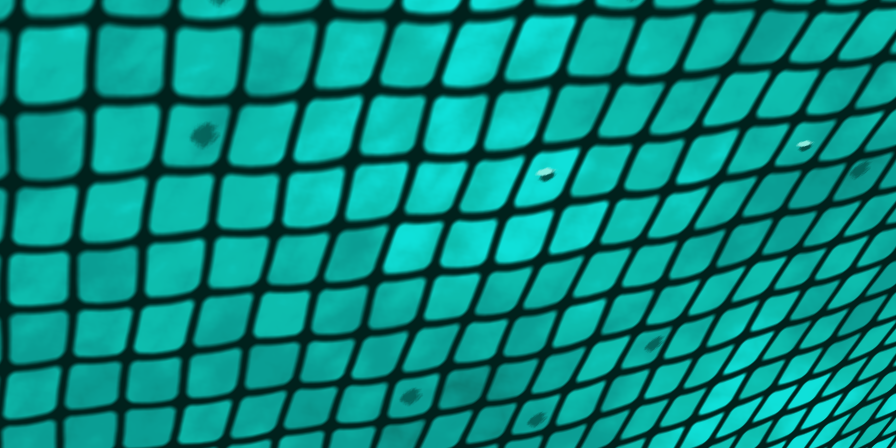
Reproduce this texture procedurally as a WebGL 1 fragment shader.

```glsl
precision highp float;
// A dark knotted net receding in perspective over wrinkled turquoise sheeting.
uniform vec2 u_resolution;

const vec3 CORD = vec3(0.0, 0.13, 0.11);
const vec3 CORD_EDGE = vec3(0.01, 0.31, 0.28);
const vec3 SHADE = vec3(0.04, 0.45, 0.41);
const vec3 TEAL = vec3(0.04, 0.62, 0.58);
const vec3 LIGHT = vec3(0.05, 0.74, 0.68);
const vec3 BRIGHT = vec3(0.06, 0.88, 0.85);
const vec3 GLINT = vec3(0.55, 0.93, 0.88);

float hash(vec2 p) {
  return fract(sin(dot(p, vec2(127.1, 311.7))) * 4375.85);
}

// Distance to the nearest scattered point, about 0 to 1.
float cellular(vec2 p) {
  vec2 cell = floor(p);
  float nearest = 2.0;
  for (int j = -1; j <= 1; j++) {
    for (int i = -1; i <= 1; i++) {
      vec2 c = cell + vec2(float(i), float(j));
      vec2 site = c + vec2(hash(c), hash(c + 37.0));
      nearest = min(nearest, distance(p, site));
    }
  }
  return nearest;
}

// Layered, rotated sines, about -1 to 1.
float waves(vec2 p) {
  float sum = 0.0;
  float gain = 0.5;
  for (int i = 0; i < 4; i++) {
    sum += gain * sin(p.x + 1.3 * sin(p.y)) * cos(p.y * 0.8 + 0.7);
    p = mat2(1.36, 1.25, -1.25, 1.36) * p + 2.1;
    gain *= 0.6;
  }
  return sum;
}

// Canvas point (y down, height 1) to net coordinates, one mesh per unit.
vec2 netCoords(vec2 p) {
  // The lower right of the net curls away and tightens.
  float curl = max(0.0, p.x * 0.5 - 0.45);
  p.y *= 1.0 + 0.75 * curl * curl;
  // Solve the inverse perspective as two linear equations.
  vec2 tilt = vec2(0.02, 0.054);
  vec2 rowX = vec2(0.1852, -0.006) - p.x * tilt;
  vec2 rowY = vec2(-0.00274, 0.1992) - p.y * tilt;
  vec2 k = p - vec2(0.0365, 0.0521);
  float det = rowX.x * rowY.y - rowX.y * rowY.x;
  return vec2(k.x * rowY.y - rowX.y * k.y, rowX.x * k.y - k.x * rowY.x) / det;
}

// Uneven cords that sag a little between their knots.
vec2 slacken(vec2 n) {
  vec2 wobble = vec2(sin(n.y * 2.3 + n.x * 0.9), sin(n.x * 1.9 - n.y * 1.3));
  n += 0.035 * wobble;
  n.y -= 0.05 * (abs(sin(3.14159 * n.x)) - 0.5);
  return n;
}

float roundedBox(vec2 p, vec2 halfSize, float radius) {
  vec2 q = abs(p) - halfSize + radius;
  return length(max(q, 0.0)) + min(max(q.x, q.y), 0.0) - radius;
}

// Brightness of the sheeting: broad light, folds and fine creases.
float sheetTone(vec2 p, vec2 mesh) {
  float tone = 0.52 + 0.22 * waves(p * 3.1 + 0.6);
  tone += 0.25 * exp(-3.0 * dot(p - vec2(1.05, 0.1), p - vec2(1.05, 0.1)));
  tone -= 0.22 * exp(-9.0 * dot(p - vec2(1.15, 0.85), p - vec2(1.15, 0.85)));
  tone += 0.22 * smoothstep(1.3, 1.8, p.x) * smoothstep(0.65, 0.9, p.y);
  vec2 along = vec2(p.x + p.y, (p.y - p.x) * 0.45);
  tone += 0.2 * (0.45 - cellular(along * 9.0 + 0.4 * waves(p * 9.0)));
  tone += 0.07 * waves(p * vec2(31.0, 43.0));
  return tone + 0.24 * (hash(mesh + 5.0) - 0.5);
}

vec3 sheetColor(float t) {
  vec3 c = mix(SHADE, TEAL, smoothstep(0.08, 0.38, t));
  c = mix(c, LIGHT, smoothstep(0.38, 0.64, t));
  return mix(c, BRIGHT, smoothstep(0.64, 0.9, t));
}

// Soft ragged blot inside one mesh.
float blot(vec2 q, vec2 size) {
  float ragged = 0.3 * waves(q * 14.0);
  return 1.0 - smoothstep(0.4, 1.1, length(q / size) + ragged);
}

void main() {
  vec2 p = gl_FragCoord.xy / u_resolution;
  p = vec2(p.x * 2.0, 1.0 - p.y);
  vec2 net = slacken(netCoords(p));
  vec2 mesh = floor(net);
  vec2 q = net - mesh - 0.5;

  // Sheeting with a few stains and torn glints.
  vec3 color = sheetColor(sheetTone(p, mesh));
  vec2 spot = q - 0.4 * (vec2(hash(mesh + 11.0), hash(mesh + 23.0)) - 0.5);
  float stained = step(0.95, hash(mesh + 71.0));
  float torn = step(0.975, hash(mesh + 53.0));
  color = mix(color, CORD_EDGE, 0.75 * stained * blot(spot, vec2(0.24, 0.2)));
  color = mix(color, CORD_EDGE, torn * blot(spot - 0.08, vec2(0.16, 0.1)));
  color = mix(color, GLINT, torn * blot(spot, vec2(0.2, 0.07)));

  // Cords: the rounded mesh openings leave thick knots at the corners.
  float cordHalf = 0.053 + 0.001 * net.x + 0.0015 * net.y;
  cordHalf += 0.008 * waves(net * 5.0);
  float d = roundedBox(q, vec2(0.5 - cordHalf), 0.15);
  color = mix(color, CORD_EDGE, smoothstep(-0.065, 0.02, d));
  color = mix(color, CORD, smoothstep(-0.01, 0.05, d));
  gl_FragColor = vec4(color, 1.0);
}
```
